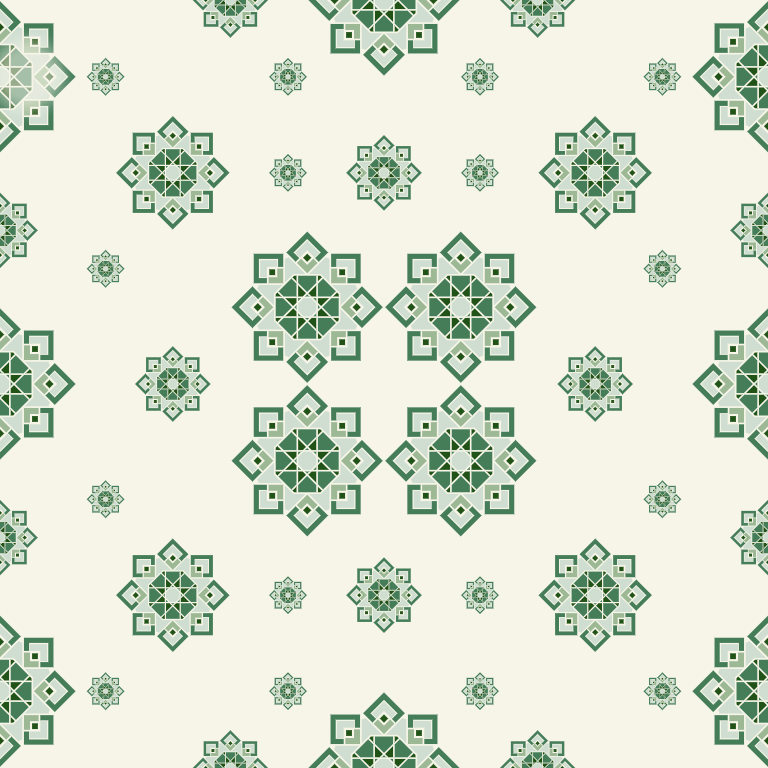
Give the GLSL for this pattern, as a WebGL 1 fragment shader.

```glsl
precision highp float;
// Cream field of eightfold green star rosettes in four sizes, mirrored about both axes.

uniform vec2 u_resolution;

const vec3 CREAM = vec3(0.965, 0.962, 0.91);
const vec3 PALE = vec3(0.81, 0.87, 0.82);
const vec3 SAGE = vec3(0.61, 0.72, 0.58);
const vec3 GREEN = vec3(0.27, 0.49, 0.35);
const vec3 DEEP = vec3(0.13, 0.32, 0.09);

const float PI = 3.14159265;
const float CELLS = 40.0;          // layout units across the canvas
const float SCALE = 0.99;          // rosette radius per size unit
const float STAR = 0.13;           // distance of the star lines from the centre
const float CORE = 0.425;          // apothem of the inner octagon
const float LINE = 0.011;          // half width of the cream lines
const float SQUARE_IN = 0.315;     // near and far sides of the corner squares
const float SQUARE_OUT = 0.703;
const float BAND = 0.068;          // width of the green band
const float STUB = 0.53;           // where the band stops on the near sides
const vec2 WEAR_CENTRE = vec2(0.035, 0.902);
const float WEAR_RADIUS = 0.065;
const float WEAR_STRENGTH = 0.55;

// Keeps the rosette (offset, size) whose relative distance is smallest.
void nearest(inout vec3 best, vec2 p, vec2 centre, float size) {
  vec2 d = p - centre;
  if (length(d) * best.z < length(best.xy) * size) best = vec3(d, size);
}

vec3 findRosette(vec2 p) {
  vec2 q = abs(p);
  vec2 s = vec2(max(q.x, q.y), min(q.x, q.y));
  vec3 best = vec3(100.0, 100.0, 1.0);
  // Large and small ones share the diagonal symmetry.
  for (int i = 0; i < 2; i++) {
    float k = float(i);
    nearest(best, s, vec2(4.0 + 16.0 * k, 4.0 - 4.0 * k), 4.0);
    nearest(best, s, vec2(11.0 + 9.0 * k, 8.0 * k), 2.0);
  }
  nearest(best, s, vec2(11.0), 3.0);
  nearest(best, q, vec2(20.0, 16.0), 4.0);
  // Tiny ones stand in two columns with different row steps.
  for (int i = 0; i < 4; i++) {
    float column = mod(float(i), 2.0);
    float row = floor(float(i) / 2.0);
    vec2 centre = vec2(5.0 + 9.5 * column, 16.0 - 5.0 * row * (1.0 + column));
    nearest(best, q, centre, 1.0);
  }
  return best;
}

// Paints where the inside distance is positive, with a smooth edge.
void paint(inout vec3 col, vec3 ink, float inside, float px) {
  col = mix(col, ink, clamp(0.5 + inside / px, 0.0, 1.0));
}

float between(float v, float lo, float hi) {
  return min(v - lo, hi - v);
}

vec3 rosette(vec2 p, float px) {
  // Fold into one half sector of the eightfold symmetry.
  float a = abs(mod(atan(p.y, p.x) + PI / 8.0, PI / 4.0) - PI / 8.0);
  p = length(p) * vec2(cos(a), sin(a));
  float far = (p.x + p.y) * sqrt(0.5);
  float near = (p.x - p.y) * sqrt(0.5);
  float ray = dot(p, vec2(cos(PI / 8.0), sin(PI / 8.0)));
  float lo = STAR - LINE;
  float hi = STAR + LINE;
  float edge = CORE - LINE;
  vec3 col = CREAM;

  // Centre octagon and the pieces of the star.
  paint(col, PALE, lo - p.x, px);
  paint(col, GREEN, min(p.x - hi, lo - far), px);
  float arm = min(min(p.x, far) - hi, lo - max(p.y, near));
  paint(col, DEEP, arm, px);
  paint(col, GREEN, min(near - hi, min(lo - p.y, edge - p.x)), px);
  paint(col, DEEP, min(p.y - hi, edge - p.x), px);

  // Pale petals between the corner squares.
  float petal = min(p.x - CORE - LINE, SQUARE_IN - 2.0 * LINE - near);
  paint(col, PALE, min(petal, 0.70 - ray), px);

  // Corner squares: band, pale chevron, sage chevron and dark bead.
  float square = min(near - SQUARE_IN, SQUARE_OUT - far);
  float innerSide = SQUARE_IN + BAND;
  float outerSide = SQUARE_OUT - BAND;
  float stub = min(innerSide - near, far - STUB);
  paint(col, GREEN, min(square, max(far - outerSide, stub)), px);
  float chevron = between(far, STUB, outerSide - 1.5 * LINE);
  paint(col, PALE, min(chevron, near - innerSide - LINE), px);
  float sage = between(near, SQUARE_IN, innerSide + LINE);
  paint(col, SAGE, min(sage, STUB - 2.0 * LINE - far), px);
  paint(col, DEEP, min(near - 0.422, 0.498 - far), px);
  return col;
}

void main() {
  float side = min(u_resolution.x, u_resolution.y);
  vec2 uv = (gl_FragCoord.xy - 0.5 * u_resolution) / side + 0.5;
  vec3 spot = findRosette((uv - 0.5) * CELLS);
  float radius = spot.z * SCALE;
  vec3 col = rosette(spot.xy / radius, CELLS / (side * radius));

  // Worn patch in the upper left corner.
  float wear = 1.0 - smoothstep(0.4, 1.0, length(uv - WEAR_CENTRE) / WEAR_RADIUS);
  col = mix(col, CREAM, WEAR_STRENGTH * wear);
  gl_FragColor = vec4(col, 1.0);
}
```
